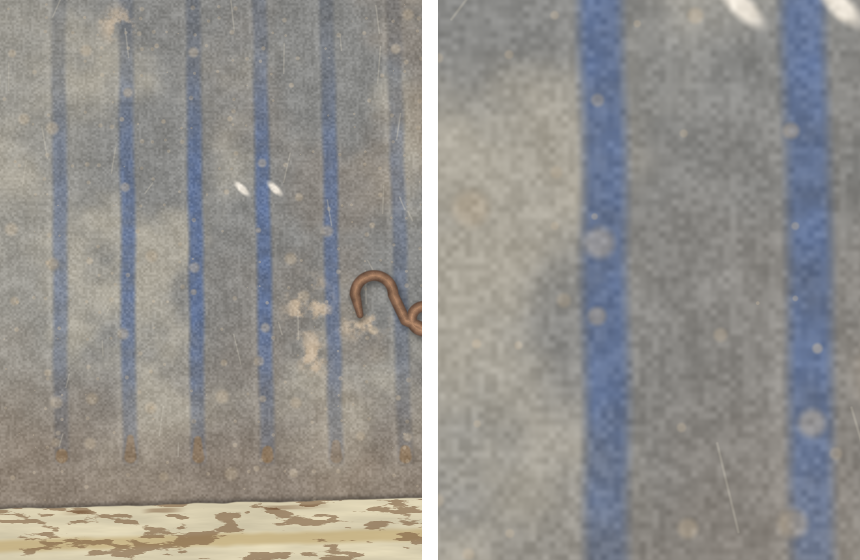
Left, the full canvas; right, a detail of the centre.
Give the GLSL for this texture, as a WebGL 1 fragment shader.

```glsl
precision highp float;
// Weathered sheet-metal panel: six soft blue vertical grooves on worn grey paint,
// with a rusty hook at the right and a chipped cream rail along the bottom.
// Grooves repeat by a slightly tapering pitch; wear comes from value noise.
uniform vec2 u_resolution;

#define GROOVES 6.0
#define PITCH 0.1235
#define GROOVE_HALF 0.0125
#define GROOVE_END 0.178
#define RAIL_TOP 0.091
#define SCRATCHES 30
#define GRAIN 0.10
#define STEEL vec3(0.59, 0.59, 0.58)
#define PALE vec3(0.68, 0.66, 0.61)
#define BROWN vec3(0.55, 0.49, 0.43)
#define BLUE vec3(0.39, 0.46, 0.60)
#define CREAM vec3(0.86, 0.82, 0.70)

float hash(vec2 p) {
  return fract(sin(dot(p, vec2(127.1, 311.7))) * 43758.5453);
}

float noise(vec2 p) {
  vec2 i = floor(p), f = fract(p);
  f = f * f * (3.0 - 2.0 * f);
  return mix(mix(hash(i), hash(i + vec2(1, 0)), f.x),
             mix(hash(i + vec2(0, 1)), hash(i + vec2(1, 1)), f.x), f.y);
}

float fbm(vec2 p) {
  float sum = 0.0, amp = 0.5;
  for (int i = 0; i < 5; i++) {
    sum += amp * noise(p);
    p = p * 2.03 + 17.3;
    amp *= 0.5;
  }
  return sum;
}

float segment(vec2 p, vec2 a, vec2 b) {
  vec2 d = b - a;
  return length(p - a - d * clamp(dot(p - a, d) / dot(d, d), 0.0, 1.0));
}

// Soft elliptical patch, 1 at its middle
float patchMask(vec2 p, vec2 centre, vec2 radius) {
  return 1.0 - smoothstep(0.3, 1.0, length((p - centre) / radius));
}

// One jittered round fleck per cell
float flecks(vec2 p, float scale, float share) {
  vec2 cell = floor(p * scale), f = fract(p * scale);
  vec2 centre = 0.3 + 0.4 * vec2(hash(cell), hash(cell + 41.0));
  float radius = 0.06 + 0.2 * hash(cell + 7.0);
  return step(hash(cell + 23.0), share) * (1.0 - smoothstep(0.4, 1.0, length(f - centre) / radius));
}

// Open hook: upper arc, tip and shank
float hookDistance(vec2 p) {
  vec2 q = p - vec2(0.668, 0.474);
  float arc = q.y > 0.0 ? abs(length(q) - 0.034) : 1.0;
  float tip = segment(p, vec2(0.634, 0.474), vec2(0.643, 0.437)) + 0.1 * max(0.474 - p.y, 0.0);
  float shank = min(segment(p, vec2(0.702, 0.474), vec2(0.724, 0.428)),
                    segment(p, vec2(0.724, 0.428), vec2(0.775, 0.406)));
  float eye = abs(length(p - vec2(0.757, 0.431)) - 0.022);
  return min(min(arc, tip), min(shank, eye)) - 0.0095;
}

vec3 panel(vec2 p, float px) {
  float cloud = fbm(p * 7.0), fine = fbm(p * 38.0 + 9.0);
  vec3 col = mix(STEEL * 0.91, PALE, smoothstep(0.38, 0.72, cloud));
  col = mix(col, PALE, 0.5 * (1.0 - smoothstep(0.0, 0.25, p.x)));
  float dirt = 1.0 - smoothstep(0.10, 0.42, p.y + 0.25 * (cloud - 0.5));
  dirt += 0.5 * smoothstep(0.45, 0.7, fbm(p * 5.0 + 31.0)) * smoothstep(0.2, 0.7, p.x);
  col = mix(col, BROWN, 0.75 * clamp(dirt, 0.0, 1.0));

  // Grooves: strongest colour in the middle columns and heights
  float start = 0.110 - 0.005 * p.y, pitch = PITCH - 0.004 * p.y;
  float n = clamp(floor((p.x - start) / pitch + 0.5), 0.0, GROOVES - 1.0);
  float x = p.x - start - n * pitch + 0.003 * (noise(vec2(n * 9.0, p.y * 14.0)) - 0.5);
  float band = 1.0 - smoothstep(GROOVE_HALF * 0.55, GROOVE_HALF * 1.45, abs(x));
  float ends = smoothstep(GROOVE_END - 0.015, GROOVE_END + 0.01, p.y);
  float height = (0.3 + 0.7 * smoothstep(0.2, 0.48, p.y)) * (1.0 - 0.75 * smoothstep(0.66, 0.95, p.y));
  float strength = 1.0 - 0.09 * (n - 2.4) * (n - 2.4);
  col *= 1.0 - 0.09 * band * ends;
  col = mix(col, BLUE, band * ends * height * strength * (0.65 + 0.6 * fine));
  col += 0.03 * ends * (1.0 - smoothstep(0.0, 0.008, abs(x + GROOVE_HALF * 1.5)));

  // Rusty drip at the foot of each groove
  float drip = segment(vec2(x, p.y), vec2(0.0, GROOVE_END + 0.006), vec2(0.0, GROOVE_END + 0.04 * hash(vec2(n, 3.0)) + 0.01));
  float dripWidth = 0.011 - 0.15 * max(p.y - GROOVE_END - 0.006, 0.0);
  col = mix(col, vec3(0.60, 0.48, 0.34), (0.35 + 0.4 * hash(vec2(n, 8.0))) * (1.0 - smoothstep(-0.003, 0.003, drip - dripWidth)));

  // Worn patches, flecks and scratches
  float worn = patchMask(p, vec2(0.55, 0.45), vec2(0.06, 0.08)) + patchMask(p, vec2(0.56, 0.36), vec2(0.04, 0.05));
  worn += patchMask(p, vec2(0.65, 0.42), vec2(0.06, 0.04)) + 0.8 * patchMask(p, vec2(0.215, 0.955), vec2(0.05));
  col = mix(col, vec3(0.76, 0.69, 0.60), clamp(worn, 0.0, 1.0) * smoothstep(0.35, 0.62, fine));
  col = mix(col, vec3(0.75, 0.69, 0.60), 0.5 * flecks(p, 16.0, 0.3) + 0.4 * flecks(p + 3.0, 42.0, 0.25));
  for (int i = 0; i < SCRATCHES; i++) {
    vec2 id = vec2(float(i), 5.0);
    vec2 a = vec2(0.754 * hash(id), 0.14 + 0.84 * hash(id + 11.0));
    vec2 b = a + vec2(0.03 * (hash(id + 19.0) - 0.5), 0.015 + 0.05 * hash(id + 29.0));
    col = mix(col, PALE * 1.1, 0.4 * (1.0 - smoothstep(0.0, 0.0008 + px, segment(p, a, b))));
  }
  for (int i = 0; i < 2; i++) {
    vec2 q = p - vec2(0.432 + 0.059 * float(i), 0.663);
    col = mix(col, vec3(0.92, 0.89, 0.84), patchMask(q + vec2(0.0, 0.7 * q.x), vec2(0), vec2(0.018, 0.012)));
  }
  return col + GRAIN * (noise(p * 260.0) - 0.5) + 0.12 * (fine - 0.5);
}

vec3 rail(vec2 p, float depth) {
  float streak = fbm(p * vec2(9.0, 70.0));
  vec3 col = CREAM * (0.9 + 0.2 * streak);
  col = mix(col, vec3(0.76, 0.67, 0.47), 0.7 * patchMask(vec2(0.0, depth), vec2(0.0, 0.066), vec2(1.0, 0.016)));
  float chips = smoothstep(0.56, 0.64, fbm(p * vec2(22.0, 90.0) + 4.0));
  float lip = 1.0 - smoothstep(0.002, 0.006, abs(depth - 0.010));
  return mix(col, vec3(0.48, 0.36, 0.25), 0.6 * chips + 0.5 * lip * smoothstep(0.35, 0.55, noise(p * vec2(14.0, 3.0))));
}

void main() {
  float px = 1.0 / u_resolution.y;
  vec2 p = gl_FragCoord.xy * px;
  vec3 col = panel(p, px);

  // Hook with a soft shadow and rounded shading
  float d = hookDistance(p);
  col *= 1.0 - 0.3 * (1.0 - smoothstep(-0.004, 0.010, hookDistance(p + vec2(-0.004, 0.005))));
  vec3 rust = mix(vec3(0.36, 0.27, 0.22), vec3(0.66, 0.51, 0.40), clamp(-d / 0.0095, 0.0, 1.0));
  col = mix(col, rust * (0.75 + 0.5 * fbm(p * 90.0)), 1.0 - smoothstep(-px, px, d));

  // Rail, slightly tilted, with a dark seam above
  float depth = RAIL_TOP + 0.027 * p.x + 0.003 * (noise(p * 40.0) - 0.5) - p.y;
  col *= 1.0 - 0.3 * (1.0 - smoothstep(0.0, 0.012, abs(depth)));
  col = mix(col, rail(p, depth), smoothstep(-px, px, depth));
  gl_FragColor = vec4(clamp(col, 0.0, 1.0), 1.0);
}
```
